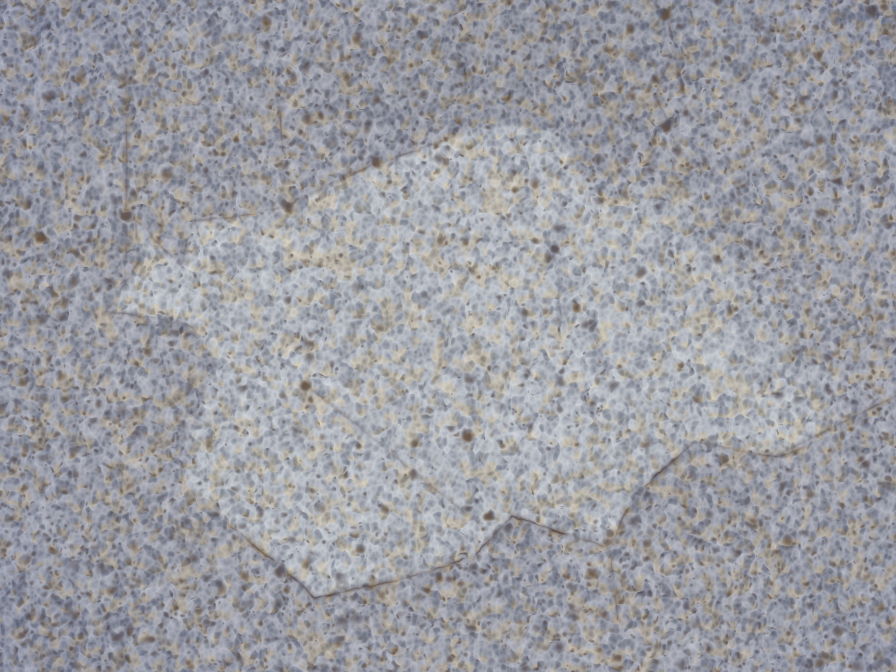
This texture is drawn by a Shadertoy shader. Its source:

```glsl
#define GRAIN_COLOR vec3(0.688, 0.698, 0.718)
#define MATRIX_COLOR vec3(0.612, 0.617, 0.648)
#define SHADOW_COLOR vec3(0.460, 0.475, 0.565)
#define PIT_COLOR vec3(0.290, 0.265, 0.310)
#define WARM_SHIFT vec3(0.035, -0.004, -0.080)
#define TEXTURE_SCALE 138.0
#define TEXTURE_CONTRAST 0.23
#define EDGE_WARP 0.008
#define RIM_WIDTH 0.0028
#define PIT_STRENGTH 0.66

const vec2 OUTLINE[24] = vec2[24](
    vec2(0.156, 0.535), vec2(0.208, 0.609), vec2(0.205, 0.670), vec2(0.269, 0.604), vec2(0.290, 0.672), vec2(0.425, 0.691),
    vec2(0.556, 0.757), vec2(0.712, 0.812), vec2(0.825, 0.806), vec2(0.868, 0.731), vec2(1.007, 0.696), vec2(1.163, 0.497),
    vec2(1.250, 0.358), vec2(1.155, 0.323), vec2(1.033, 0.340), vec2(0.946, 0.262), vec2(0.906, 0.188), vec2(0.765, 0.229),
    vec2(0.705, 0.172), vec2(0.469, 0.106), vec2(0.395, 0.175), vec2(0.269, 0.288), vec2(0.321, 0.462), vec2(0.286, 0.514));
// Segment end points: start.xy, end.xy
const vec4 CRACKS[8] = vec4[8](
    vec4(0.188, 0.896, 0.188, 0.610), vec4(0.417, 0.840, 0.420, 0.774), vec4(0.990, 0.980, 1.003, 0.930),
    vec4(1.003, 0.930, 0.976, 0.858), vec4(0.976, 0.858, 0.998, 0.810), vec4(0.455, 0.427, 0.712, 0.222),
    vec4(0.906, 0.188, 0.920, 0.080), vec4(1.155, 0.323, 1.333, 0.410));
// Large pits: centre.xy, radius
const vec3 SPOTS[14] = vec3[14](
    vec3(0.429, 0.693, 0.012), vec3(0.559, 0.760, 0.012), vec3(0.188, 0.680, 0.013), vec3(0.455, 0.427, 0.012),
    vec3(0.729, 0.233, 0.010), vec3(0.990, 0.979, 0.014), vec3(0.990, 0.812, 0.013), vec3(1.247, 0.729, 0.010),
    vec3(1.288, 0.309, 0.011), vec3(0.417, 0.149, 0.013), vec3(0.694, 0.352, 0.013), vec3(0.825, 0.627, 0.011),
    vec3(0.061, 0.649, 0.010), vec3(1.295, 0.982, 0.014));

vec2 hash2(vec2 cell) {
    vec3 q = fract(cell.xyx * vec3(0.1031, 0.1030, 0.0973));
    q += dot(q, q.yzx + 33.33);
    return fract((q.xx + q.yz) * q.zy);
}

// Distance to the nearest feature point and a smooth blend of cell values
vec2 cellular(vec2 p) {
    float nearest = 4.0, total = 0.0, weights = 0.0;
    for (int k = 0; k < 9; k++) {
        vec2 cell = floor(p) + vec2(k % 3 - 1, k / 3 - 1);
        float d = length(cell + hash2(cell) - p);
        float w = exp(-6.0 * d * d);
        nearest = min(nearest, d);
        total += w * hash2(cell + 71.0).x;
        weights += w;
    }
    return vec2(nearest, total / weights);
}

// Sparse dark dots with random size and depth
float pits(vec2 p, float density) {
    float dark = 0.0;
    for (int k = 0; k < 9; k++) {
        vec2 cell = floor(p) + vec2(k % 3 - 1, k / 3 - 1), rnd = hash2(cell + 19.0);
        float radius = mix(0.22, 0.50, rnd.y * rnd.y);
        float d = length(cell + hash2(cell) - p);
        float present = smoothstep(0.0, 0.15, density - rnd.x);
        dark = max(dark, present * (0.35 + 0.65 * rnd.y) * smoothstep(radius, radius * 0.1, d));
    }
    return dark;
}

float segmentDistance(vec2 p, vec2 a, vec2 b) {
    vec2 ab = b - a;
    return length(p - a - ab * clamp(dot(p - a, ab) / dot(ab, ab), 0.0, 1.0));
}

// Signed distance, negative inside the grain
float outlineDistance(vec2 p) {
    float d = 9.0, side = 1.0;
    for (int i = 0; i < 24; i++) {
        vec2 a = OUTLINE[i], b = OUTLINE[(i + 1) % 24];
        d = min(d, segmentDistance(p, a, b));
        if ((a.y > p.y) != (b.y > p.y) && p.x < a.x + (b.x - a.x) * (p.y - a.y) / (b.y - a.y)) side = -side;
    }
    return side * d;
}

void mainImage(out vec4 fragColor, in vec2 fragCoord) {
    vec2 p = fragCoord / iResolution.y;
    vec2 patches = cellular(p * 13.0);
    vec2 medium = cellular(p * TEXTURE_SCALE * 0.45 + 7.0);
    vec2 tint = cellular(p * TEXTURE_SCALE * 0.65 + 31.0);
    vec2 jitter = vec2(medium.y, tint.y) - 0.5;
    vec2 fine = cellular(mat2(0.95, 0.3, -0.3, 0.8) * (p + 0.006 * jitter) * TEXTURE_SCALE);
    vec2 warped = p + EDGE_WARP * (0.4 * jitter + 0.35 * sin(p.yx * vec2(31.0, 23.0)));

    // Bright grain, with a diffuse border at the upper right
    float d = outlineDistance(warped);
    float diffuse = smoothstep(0.82, 1.1, p.x) * smoothstep(0.32, 0.48, p.y);
    float softness = mix(0.008, 0.08, diffuse);
    float inside = smoothstep(softness, -softness, d);
    vec3 color = mix(MATRIX_COLOR, GRAIN_COLOR, inside);

    // Broad shading
    vec2 centered = (p - vec2(0.72, 0.48)) / vec2(0.72, 0.56);
    color = mix(color, SHADOW_COLOR, 0.42 * smoothstep(0.55, 1.8, dot(centered, centered)));
    vec2 smoky = (p - vec2(0.77, 0.91)) / vec2(0.28, 0.13);
    color -= 0.035 * exp(-dot(smoky, smoky)) * (1.0 - inside);
    color += (patches.y - 0.5) * 0.022;

    // Rough surface: soft highlights, deeper bluish hollows, warm flecks
    float rough = (fine.y - 0.5) + (medium.y - 0.5) * 0.25 + (fine.x - 0.42) * 0.6;
    rough *= rough > 0.0 ? 0.75 : 1.1;
    color += TEXTURE_CONTRAST * rough * vec3(1.03, 1.0, 0.90);
    color += WARM_SHIFT * (smoothstep(0.5, 0.85, tint.y) - 0.2);

    // Grain boundary and cracks
    float lower = smoothstep(0.37, 0.30, p.y) * smoothstep(0.25, 0.42, p.x);
    float upper = smoothstep(0.64, 0.69, p.y) * smoothstep(0.72, 0.58, p.x);
    float notch = smoothstep(0.36, 0.28, p.x) * smoothstep(0.42, 0.47, p.y);
    float rim = exp(-abs(d) / RIM_WIDTH) * max(lower, max(upper * 0.75, notch * 0.6));
    float cracks = 0.0;
    for (int i = 0; i < 8; i++) {
        float gap = segmentDistance(p + 0.3 * (warped - p), CRACKS[i].xy, CRACKS[i].zw);
        cracks = max(cracks, exp(-gap / RIM_WIDTH) * (i == 5 ? 0.25 : 0.4));
    }
    float lines = max(rim * 0.65, cracks) * (0.2 + 1.4 * medium.y);

    // Ragged pits, denser outside the grain
    vec2 ragged = p + 0.007 * jitter + 0.002 * (fine.y - 0.5);
    float dark = 0.0, spots = 0.0;
    for (int i = 0; i < 3; i++) {
        float density = mix(0.36, 0.23, inside) + 0.2 * (patches.y - 0.5);
        dark = max(dark, pits(ragged * (42.0 + 22.0 * float(i)) + 17.0 * float(i), density));
    }
    for (int i = 0; i < 14; i++)
        spots = max(spots, smoothstep(SPOTS[i].z, SPOTS[i].z * 0.2, length(ragged - SPOTS[i].xy)));
    float stain = max(max(dark * PIT_STRENGTH, spots * 0.8), lines);
    vec3 stainColor = PIT_COLOR + WARM_SHIFT * tint.y * 1.6;
    fragColor = vec4(clamp(mix(color, stainColor, stain), 0.0, 1.0), 1.0);
}
```
